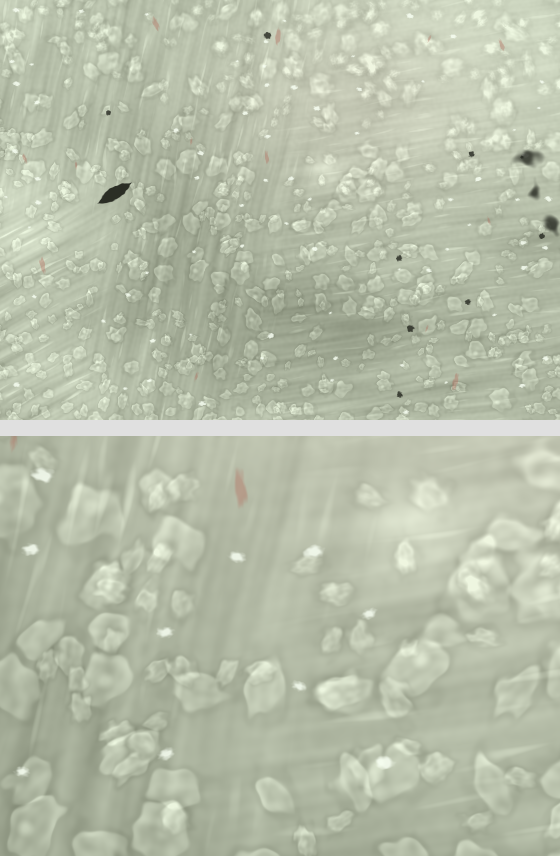
Top, the full canvas; bottom, a detail of the centre.
A Shadertoy shader for this texture:

```glsl
// Pale translucent crystal grains scattered over fibrous mineral, seen through a microscope.

#define SHADE_COLOUR vec3(0.50, 0.53, 0.45)
#define LIGHT_COLOUR vec3(0.88, 0.92, 0.83)
#define SPECK_COLOUR vec3(0.14, 0.15, 0.12)
#define RED_COLOUR   vec3(0.70, 0.42, 0.36)
#define BASE_TONE 0.53
#define FIBRE_CONTRAST 0.42
#define GRAIN_SIZE 0.062
#define GRAIN_CONTRAST 1.0
#define SHARP_EDGE 0.0022
#define SOFT_EDGE 0.011

vec2 hash2(vec2 p) {
    vec3 q = fract(p.xyx * vec3(0.1031, 0.1030, 0.0973));
    q += dot(q, q.yzx + 33.33);
    return fract((q.xx + q.yz) * q.zy);
}

float corner(vec2 cell, vec2 offset) {
    return dot(hash2(cell) * 2.0 - 1.0, offset);
}

float gradientNoise(vec2 p) {
    vec2 i = floor(p), f = p - i, e = vec2(1, 0);
    vec2 u = f * f * f * (f * (f * 6.0 - 15.0) + 10.0);
    return mix(mix(corner(i, f), corner(i + e.xy, f - e.xy), u.x),
               mix(corner(i + e.yx, f - e.yx), corner(i + 1.0, f - 1.0), u.x), u.y);
}

float cloud(vec2 p) {
    return gradientNoise(p) + 0.5 * gradientNoise(p * 2.1 + 7.3) + 0.25 * gradientNoise(p * 4.3 + 2.9);
}

vec2 turn(vec2 p, float angle) {
    float c = cos(angle), s = sin(angle);
    return vec2(c * p.x + s * p.y, c * p.y - s * p.x);
}

float glow(vec2 p, vec2 centre, vec2 radius) {
    vec2 d = (p - centre) / radius;
    return exp(-dot(d, d));
}

// Parallel strands: long along the angle, fine across it, with thin glints.
float fibres(vec2 p, float angle) {
    vec2 q = turn(p, angle);
    q.y += 0.012 * gradientNoise(q * 4.0);
    float strands = 0.5 * gradientNoise(q * vec2(2.5, 24.0))
                  + 0.5 * gradientNoise(q * vec2(4.0, 58.0) + 5.0)
                  + 0.35 * gradientNoise(q * vec2(7.0, 115.0) + 9.0);
    float glint = smoothstep(0.22, 0.55, gradientNoise(q * vec2(13.0, 95.0) + 31.0));
    return strands + 0.55 * glint;
}

// Share of cells holding a grain, clumped around the middle and lower right.
float grainDensity(vec2 p) {
    float d = 0.16 + 0.75 * glow(p, vec2(1.10, 0.30), vec2(0.38, 0.19))
            + 0.50 * glow(p, vec2(0.56, 0.40), vec2(0.25, 0.30))
            + 0.30 * glow(p, vec2(0.28, 0.85), vec2(0.30, 0.22));
    d -= 0.45 * glow(turn(p - vec2(0.82, 0.22), 0.2), vec2(0), vec2(0.22, 0.05));
    d -= 0.35 * glow(p, vec2(0.08, 0.25), vec2(0.20, 0.28));
    return d + 0.9 * gradientNoise(p * 9.0 + 3.0);
}

// One jittered grid of irregular grains laid over the given tone.
float addGrains(float tone, vec2 p, float size, float blur, float seed) {
    vec2 home = floor(p / size);
    for (int y = -1; y <= 1; y++)
    for (int x = -1; x <= 1; x++) {
        vec2 cell = home + vec2(x, y);
        vec2 h = hash2(cell + seed), k = hash2(cell + seed + 57.0);
        vec2 centre = (cell + 0.15 + 0.7 * h) * size;
        if (k.x > grainDensity(centre)) continue;
        vec2 d = (p - centre) / size;
        vec2 q = turn(d, 6.28 * k.y) * vec2(1.0 + 0.7 * h.x, 1.0);
        float edge = length(q) + 0.28 * gradientNoise(q * 3.2 + cell * 7.1) - 0.28 - 0.16 * h.y;
        float soft = blur / size;
        float body = smoothstep(soft, -soft, edge);
        float width = 0.055 + soft;
        float rim = exp(-pow((edge + 0.07) / width, 2.0));
        float shadow = exp(-pow((edge - 0.06) / width, 2.0));
        float lit = 0.35 + 1.1 * dot(d, vec2(-0.5, 0.85));
        float facets = gradientNoise(q * 5.0 + cell * 3.7);
        float spot = smoothstep(0.10 + soft, 0.02, length(d - 0.3 * (k - 0.5))) * step(0.7, h.y);
        float inner = 0.09 + 0.22 * facets + 0.28 * rim * lit + 0.25 * spot;
        tone += GRAIN_CONTRAST * (body * inner - 0.09 * shadow * (1.0 - body));
    }
    return tone;
}

// Small separate flecks, at most one per cell; stretch lengthens them.
float flecks(vec2 p, float size, float share, float radius, vec2 stretch, float seed) {
    vec2 cell = floor(p / size);
    vec2 h = hash2(cell + seed), k = hash2(cell + seed + 91.0);
    vec2 q = turn(p - (cell + 0.25 + 0.5 * h) * size, 0.8 * (k.y - 0.5)) / stretch;
    float r = radius * (0.45 + 0.8 * h.x);
    float d = length(q) + 0.6 * r * gradientNoise(q / r * 1.3 + cell);
    return step(k.x, share) * smoothstep(r + SHARP_EDGE, r - SHARP_EDGE, d);
}

void mainImage(out vec4 fragColor, in vec2 fragCoord) {
    vec2 p = fragCoord / iResolution.y;

    // Broad light and shade
    float haze = glow(p, vec2(1.10, 0.92), vec2(0.52, 0.36));
    float tone = BASE_TONE + 0.28 * haze + 0.13 * cloud(p * 3.5);
    tone += 0.30 * glow(p, vec2(0.03, 0.46), vec2(0.17, 0.14));
    tone += 0.22 * glow(p, vec2(0.16, 0.10), vec2(0.14, 0.13));
    tone += 0.15 * glow(p, vec2(0.10, 0.98), vec2(0.30, 0.18));
    tone -= 0.22 * glow(p, vec2(0.42, 0.38), vec2(0.18, 0.32));
    tone -= 0.25 * glow(p, vec2(0.80, 0.22), vec2(0.30, 0.13));

    // Three fibre directions: fan at lower left, steep at left, shallow at right
    float right = smoothstep(0.55, 0.82, p.x + 0.15 * gradientNoise(p * 5.0) - 0.25 * (p.y - 0.5));
    float fan = smoothstep(0.30, 0.16, p.x + 0.1 * gradientNoise(p * 7.0)) * smoothstep(0.58, 0.46, p.y);
    float strands = mix(fibres(p, 1.36), fibres(p, 0.16), right);
    strands = mix(strands, 1.3 * fibres(p, 0.50), fan);
    tone += FIBRE_CONTRAST * strands * (1.0 - 0.6 * haze);

    // Grains, large to small, losing focus towards the top
    float blur = mix(SHARP_EDGE, SOFT_EDGE, clamp(haze + 0.5 * smoothstep(0.6, 1.0, p.y), 0.0, 1.0));
    for (int i = 0; i < 3; i++) {
        float n = float(i);
        tone = addGrains(tone, p + 0.37 * n, GRAIN_SIZE * pow(0.68, n), blur, 13.0 + 29.0 * n);
    }
    tone += 0.25 * glow(p, vec2(0.773, 0.597), vec2(0.038, 0.034));
    tone += 0.05 * gradientNoise(p * 95.0);

    // Tone to colour, with a faint warm cast in the haze
    vec3 colour = mix(SHADE_COLOUR, LIGHT_COLOUR, clamp(tone, -0.05, 1.12));
    colour += vec3(0.018, -0.004, 0.006) * glow(p, vec2(0.85, 0.75), vec2(0.35, 0.25));

    // Red threads, white sparkles and dark specks
    colour = mix(colour, RED_COLOUR, 0.4 * flecks(p, 0.14, 0.22, 0.006, vec2(0.8, 2.4), 5.0));
    colour = mix(colour, vec3(0.97, 1.0, 0.95), 0.85 * flecks(p, 0.055, 0.20, 0.0045, vec2(1.4, 0.9), 23.0));
    colour = mix(colour, SPECK_COLOUR, 0.8 * flecks(p, 0.17, 0.22, 0.0065, vec2(1), 41.0));

    // Dark spindle and soft smudges at the right edge
    vec2 s = turn(p - vec2(0.273, 0.540), 0.55);
    float spindle = abs(s.y) - 0.015 * (1.0 - pow(s.x / 0.046, 2.0)) + 0.004 * gradientNoise(s * 90.0);
    colour = mix(colour, SPECK_COLOUR, 0.95 * smoothstep(0.002, -0.002, spindle));
    float smudge = glow(p, vec2(1.258, 0.625), vec2(0.045, 0.022)) + glow(p, vec2(1.310, 0.468), vec2(0.024, 0.026))
                 + 0.7 * glow(p, vec2(1.275, 0.540), vec2(0.022, 0.026));
    smudge = smoothstep(0.35, 1.0, smudge + 0.7 * gradientNoise(p * 42.0));
    fragColor = vec4(mix(colour, SPECK_COLOUR, 0.8 * smudge), 1.0);
}
```
